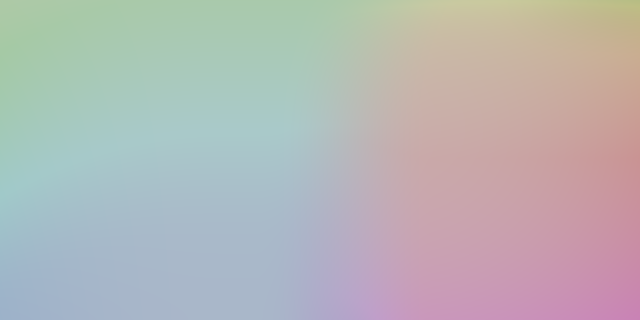
Give the GLSL for this background, as a WebGL 1 fragment shader.

```glsl
precision mediump float;
// Soft pastel backdrop: a cool green-to-blue field melting into a warm gold-to-pink one.

#define BRIGHTNESS 0.79
#define COOL_TOP_HUE 0.295
#define COOL_BASE_HUE 0.572
#define COOL_SATURATION 0.16
#define WARM_TOP_HUE 0.117
#define WARM_HUE_FALL 0.237
#define WARM_SATURATION 0.16
#define RIM_WIDTH 0.08
#define SEAM_START 0.43
#define SEAM_END 0.68

uniform vec2 u_resolution;

// Pastel colour of a cyclic hue at the shared brightness
vec3 pastel(float hue, float saturation) {
  vec3 wheel = abs(mod(hue * 6.0 + vec3(0.0, 4.0, 2.0), 6.0) - 3.0) - 1.0;
  return BRIGHTNESS * mix(vec3(1.0), clamp(wheel, 0.0, 1.0), saturation);
}

// Left field: green, cyan, then blue, with bands that sag at the left edge
vec3 coolField(vec2 p) {
  float edge = max(1.0 - p.x / 0.35, 0.0);
  float depth = p.y - 0.2 * edge * edge;
  float hue = mix(COOL_TOP_HUE, COOL_BASE_HUE, smoothstep(-0.28, 0.76, depth));
  hue += 0.025 * smoothstep(0.5, 1.0, depth);
  hue += 0.05 * smoothstep(0.4, 0.52, p.x) * p.y * p.y;
  float saturation = COOL_SATURATION + edge * edge * (0.015 + 0.05 * p.y);
  return pastel(hue, saturation);
}

// Right field: gold, rose, then pink, with a soft olive rim along the top
vec3 warmField(vec2 p) {
  float rimOffset = p.x - 0.8;
  float rim = exp(-p.y / RIM_WIDTH) * (1.0 + 8.0 * rimOffset * rimOffset);
  float violet = (1.0 - smoothstep(0.53, 0.67, p.x)) * p.y * p.y;
  float hue = WARM_TOP_HUE - WARM_HUE_FALL * p.y + 0.055 * rim - 0.075 * violet;
  vec2 fromHeart = (p - vec2(0.62, 0.4)) * vec2(1.3, 0.75);
  float saturation = WARM_SATURATION + 0.44 * dot(fromHeart, fromHeart);
  float cornerShade = smoothstep(0.75, 1.0, p.x) * (1.0 - smoothstep(0.0, 0.2, p.y));
  return pastel(hue, saturation) * (1.0 - 0.06 * cornerShade);
}

void main() {
  // Canvas position with depth measured from the top edge
  vec2 p = gl_FragCoord.xy / u_resolution;
  p.y = 1.0 - p.y;

  // Blend both fields across a soft seam that leans right near the top
  float lean = max(0.4 - p.y, 0.0);
  float warmth = smoothstep(SEAM_START, SEAM_END, p.x - 0.3 * lean * lean);
  gl_FragColor = vec4(mix(coolField(p), warmField(p), warmth), 1.0);
}
```
